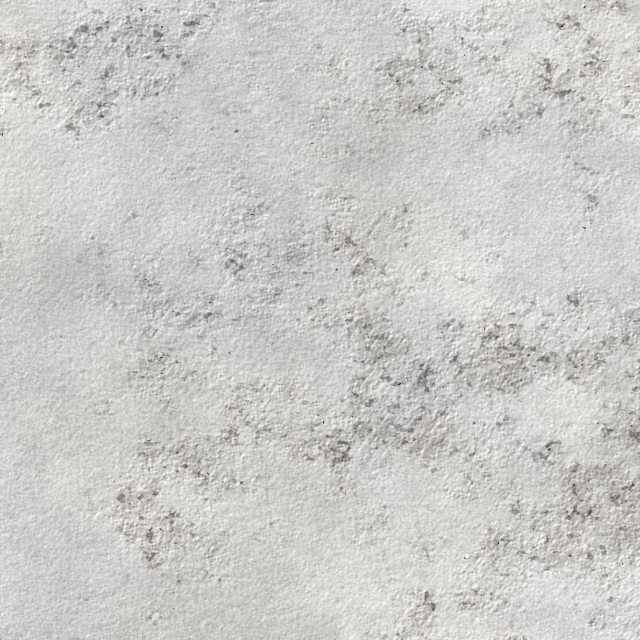
Reproduce this texture procedurally as a three.js fragment shader.

```glsl
// Weathered pale concrete: soft clouds, gritty relief, rough stained patches and pits
#define BASE_TONE 0.823
#define CLOUD_CONTRAST 0.17
#define MOTTLE_CONTRAST 0.10
#define GRIT_SCALE 150.0
#define GRIT_SMOOTH 0.21
#define GRIT_ROUGH 0.47
#define DUST 0.09
#define STAIN_DEPTH 0.07
#define CREVICE_DEPTH 0.22
#define PIT_GRID 30.0
#define PIT_DEPTH 0.40

varying vec2 vUv;

const vec2 lightStep = vec2(-0.0016, 0.0018);
const vec3 warmTint = vec3(1.003, 0.999, 0.984);
const vec3 coolTint = vec3(0.994, 0.999, 1.003);
const vec3 dirtTint = vec3(1.008, 0.998, 0.984);

float hash(vec2 cell) {
  return fract(sin(dot(cell, vec2(127.1, 311.7))) * 43758.5453);
}

float noise(vec2 p) {
  vec2 i = floor(p);
  vec2 f = fract(p);
  f = f * f * (3.0 - 2.0 * f);
  float low = mix(hash(i), hash(i + vec2(1.0, 0.0)), f.x);
  float high = mix(hash(i + vec2(0.0, 1.0)), hash(i + vec2(1.0)), f.x);
  return mix(low, high, f.y);
}

// Rotated octaves, normalised to 0..1
float fbm(vec2 p) {
  float sum = 0.0;
  float weight = 0.5;
  for (int i = 0; i < 5; i++) {
    sum += weight * noise(p);
    p = mat2(1.6, 1.2, -1.2, 1.6) * p + 17.3;
    weight *= 0.5;
  }
  return sum / 0.97;
}

// Height of the sandy surface
float gritHeight(vec2 p) {
  vec2 q = mat2(0.8, 0.6, -0.6, 0.8) * p * GRIT_SCALE;
  return 0.5 * noise(q) + 0.5 * noise(q.yx * 1.9 + 31.7);
}

// Sparse, jittered, elongated holes
float pits(vec2 p, float roughness) {
  vec2 grid = p * PIT_GRID;
  vec2 home = floor(grid);
  float ragged = 0.09 * (noise(grid * 9.0) - 0.5);
  float cover = 0.0;
  for (int y = -1; y <= 1; y++) {
    for (int x = -1; x <= 1; x++) {
      vec2 cell = home + vec2(float(x), float(y));
      float angle = 6.283 * hash(cell + 5.1);
      vec2 center = cell + vec2(hash(cell + 11.3), hash(cell + 23.9));
      vec2 d = mat2(cos(angle), -sin(angle), sin(angle), cos(angle)) * (grid - center);
      d += ragged;
      float radius = mix(0.04, 0.11, pow(hash(cell + 37.7), 3.0));
      float present = step(0.985 - 0.28 * roughness, hash(cell + 51.2));
      float hole = 1.0 - smoothstep(0.4, 1.4, length(d * vec2(1.0, 1.6)) / radius);
      cover = max(cover, present * hole);
    }
  }
  return cover;
}

void main() {
  vec2 p = vUv;
  float rightSide = smoothstep(0.35, 0.65, p.x + 0.3 * (fbm(p * 4.0 + 8.0) - 0.5));

  // Rough patches, ragged at the rim and slightly wider than tall
  float patchField = 0.56 * fbm(p * vec2(5.0, 7.0) + 3.7) + 0.44 * fbm(p * 30.0 + 9.1);
  float rough = smoothstep(0.45, 0.66, patchField + 0.03 * rightSide);

  // Broad clouds, mottling and chalky flakes
  float tone = BASE_TONE + CLOUD_CONTRAST * (fbm(p * vec2(2.8, 3.8) + 41.0) - 0.5);
  float flakes = smoothstep(0.50, 0.59, fbm(p * vec2(7.0, 11.0) + 63.0));
  tone += 0.032 * flakes * rightSide * (1.0 - 0.6 * rough);
  tone += MOTTLE_CONTRAST * (fbm(p * 20.0 + 77.0) - 0.5);

  // Dirt gathered in the roughest parts
  float stain = smoothstep(0.54, 0.69, patchField + 0.02 * rightSide);
  tone -= STAIN_DEPTH * stain;

  // Side-lit grit, lumps and fine dust
  float relief = gritHeight(p) - gritHeight(p + lightStep);
  tone += relief * mix(GRIT_SMOOTH, GRIT_ROUGH, rough);
  float lump = fbm(p * 66.0) - fbm((p + 1.5 * lightStep) * 66.0);
  tone += mix(0.06, 0.38, rough) * lump;
  tone += DUST * (noise(p * 390.0) - 0.5);

  // Dark crevices between crumbs, then isolated pits
  float crevice = smoothstep(0.60, 0.76, fbm(p * vec2(90.0, 110.0) + 19.0));
  tone -= CREVICE_DEPTH * crevice * (0.15 + rough);
  tone -= PIT_DEPTH * pits(p, rough);

  // Faint cool and warm areas, browner in the dirt
  float coolness = smoothstep(0.40, 0.72, fbm(p * 3.1 + 90.0) + 0.04 * rightSide);
  vec3 tint = mix(warmTint, coolTint, coolness);
  tint *= mix(vec3(1.0), dirtTint, max(rough * 0.5, stain));
  gl_FragColor = vec4(clamp(tone * tint, 0.0, 0.96), 1.0);
}
```
